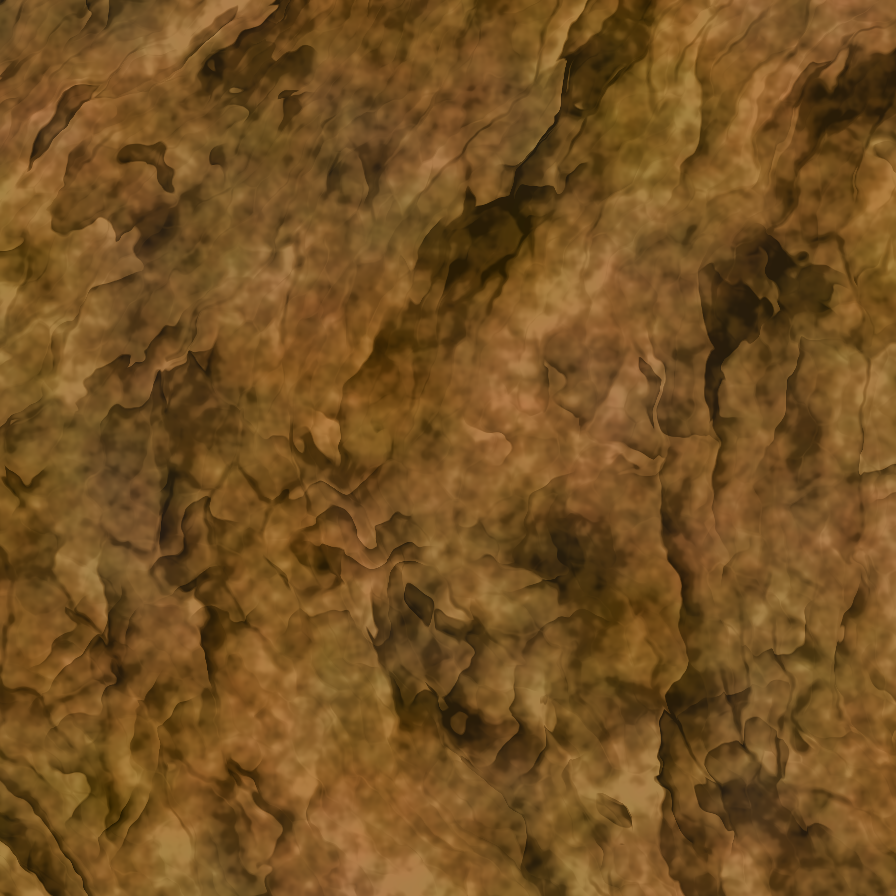
Write a Shadertoy shader that draws this texture.

```glsl
// Weathered ochre rock face with broken curved ledges, chiselled facets and mottled grain.

#define STRATA 5.0        // large ledges across the canvas
#define BEND 0.85         // curvature of the strata
#define BASE_TONE 0.65    // overall brightness
#define LEDGE_DEPTH 0.50  // darkness of the large ledges
#define CHIP_DEPTH 0.30   // darkness of the small ledges
#define CRACK_DEPTH 0.26  // darkness of short cracks
#define BROAD_GAIN 0.80   // contrast of the wide patches
#define FACET_GAIN 0.20   // contrast of the tilted facets
#define RELIEF_GAIN 1.25  // strength of the surface light
#define GRAIN_GAIN 0.70   // contrast of the fine mottling
#define ROUGHNESS 0.026   // raggedness of the edges
#define EDGE 0.05         // softness of ledge edges

float hash(vec2 p) {
    return fract(sin(dot(p, vec2(127.1, 311.7))) * 43758.5453);
}

float noise(vec2 p) {
    vec2 i = floor(p), f = fract(p);
    f = f * f * (3.0 - 2.0 * f);
    vec2 e = vec2(1.0, 0.0);
    return mix(mix(hash(i), hash(i + e.xy), f.x),
               mix(hash(i + e.yx), hash(i + e.xx), f.x), f.y);
}

// Layered noise, scaled to 0..1
float fbm(vec2 p, int octaves) {
    float sum = 0.0, total = 0.0, amp = 0.5;
    for (int i = 0; i < octaves; i++) {
        sum += amp * noise(p);
        total += amp;
        amp *= 0.5;
        p = mat2(0.8, 0.6, -0.6, 0.8) * p * 2.03 + 17.3;
    }
    return sum / total;
}

// Angular stone cells: x = tilted shade, y = random level, z = distance to border
vec3 facets(vec2 p) {
    vec2 cell = floor(p), nearest = vec2(0.0), id = vec2(0.0);
    float first = 9.0, second = 9.0;
    for (int y = -1; y <= 1; y++) {
        for (int x = -1; x <= 1; x++) {
            vec2 c = cell + vec2(x, y);
            vec2 offset = p - c - vec2(hash(c), hash(c + 51.7));
            float d = length(offset);
            if (d < first) {
                second = first;
                first = d;
                nearest = offset;
                id = c;
            } else {
                second = min(second, d);
            }
        }
    }
    float border = second - first, angle = 6.2832 * hash(id + 7.9);
    float inside = smoothstep(0.0, 0.14, border);
    float tilt = dot(nearest, vec2(cos(angle), sin(angle)));
    return vec3(tilt * inside, (hash(id + 23.1) - 0.5) * inside, border);
}

// Creased height of the chiselled surface
float surfaceHeight(vec2 p) {
    return 0.9 * abs(fbm(p * 9.0 + 31.0, 4) - 0.5) + 0.7 * fbm(p * 20.0 + 5.0, 4);
}

// Sharp step with a lit lip on one side and a fading shadow on the other
float ledge(float t, float strength) {
    float f = fract(t);
    float rise = smoothstep(1.0 - EDGE, 1.0, f);
    float shadow = 1.0 - smoothstep(0.05, 0.15 + 0.6 * strength, f);
    float cleft = 0.55 * exp(-f * 12.0) * strength;
    float lip = 0.28 * smoothstep(0.6, 0.9, f) * (1.0 - rise);
    float dark = max(shadow + cleft, rise * (1.0 + 0.55 * strength));
    return (lip - dark) * strength;
}

vec3 rockColor(float tone) {
    vec3 c = mix(vec3(0.16, 0.11, 0.03), vec3(0.30, 0.20, 0.055), smoothstep(-0.25, 0.2, tone));
    c = mix(c, vec3(0.44, 0.30, 0.115), smoothstep(0.18, 0.5, tone));
    c = mix(c, vec3(0.54, 0.375, 0.16), smoothstep(0.45, 0.77, tone));
    return mix(c, vec3(0.67, 0.50, 0.27), smoothstep(0.70, 1.1, tone));
}

void mainImage(out vec4 fragColor, in vec2 fragCoord) {
    vec2 p = fragCoord / min(iResolution.x, iResolution.y);

    // Ragged, warped coordinates that follow the curved strata
    vec2 warp = vec2(fbm(p * 4.0 + 3.0, 3), fbm(p * 4.0 + 47.0, 3)) - 0.5;
    vec2 ragged = vec2(fbm(p * 26.0 + 19.0, 3), fbm(p * 26.0 + 61.0, 3)) - 0.5;
    vec2 q = p + 0.11 * warp + ROUGHNESS * ragged;
    float fromMiddle = q.y - 0.45;
    vec2 flow = vec2(q.x - BEND * (1.4 - 0.7 * q.x) * fromMiddle * fromMiddle, q.y);
    vec3 slab = facets(flow * vec2(15.0, 8.0));
    vec3 flake = facets(flow * vec2(36.0, 24.0) + 9.0);

    // Broad light and dark patches, broken into facets
    float tone = BASE_TONE + BROAD_GAIN * (fbm(flow * vec2(8.0, 3.0) + 11.0, 4) - 0.5);
    tone += FACET_GAIN * (slab.x + 0.4 * slab.y + 0.8 * flake.x + 0.3 * flake.y);

    // Large ledges along the strata
    float strata = flow.x * STRATA + 3.6 * fbm(flow * vec2(4.5, 2.0) + 71.0, 4) + 0.4 * slab.y;
    float strataMask = smoothstep(0.38, 0.64, fbm(flow * vec2(6.0, 3.5) + 23.0, 4));
    tone += LEDGE_DEPTH * ledge(strata, strataMask);

    // Small broken ledges, slanting across
    float chips = dot(q, vec2(9.0, -8.0)) + 5.0 * fbm(q * 6.0 + 83.0, 4) + 0.5 * slab.y;
    float chipMask = smoothstep(0.46, 0.70, fbm(p * 10.0 + 59.0, 4));
    tone += CHIP_DEPTH * ledge(chips, chipMask);

    // Short cracks between facets
    float crackMask = smoothstep(0.50, 0.64, fbm(p * 9.0 + 91.0, 3));
    tone -= CRACK_DEPTH * crackMask * (1.0 - smoothstep(0.01, 0.12, slab.z));

    // Light from the upper left, then mottling and fine grain
    vec2 toLight = 0.004 * vec2(-0.6, 0.8);
    tone += RELIEF_GAIN * (surfaceHeight(p - toLight) - surfaceHeight(p + toLight));
    tone += GRAIN_GAIN * (0.5 * fbm(p * 28.0 + 7.0, 3) + 0.7 * fbm(p * 78.0 + 41.0, 2) - 0.6);

    // Mineral tints: rust against moss, and grey dust
    vec3 color = rockColor(tone);
    float rust = fbm(p * 8.0 + 13.0, 4) - 0.5 + 0.5 * (fbm(p * 38.0, 2) - 0.5);
    float dust = fbm(p * 7.0 + 67.0, 4) - 0.5;
    color *= 1.0 + rust * vec3(0.13, -0.08, 0.02);
    color += dust * vec3(-0.02, 0.0, 0.11);
    fragColor = vec4(clamp(color, 0.0, 1.0), 1.0);
}
```
